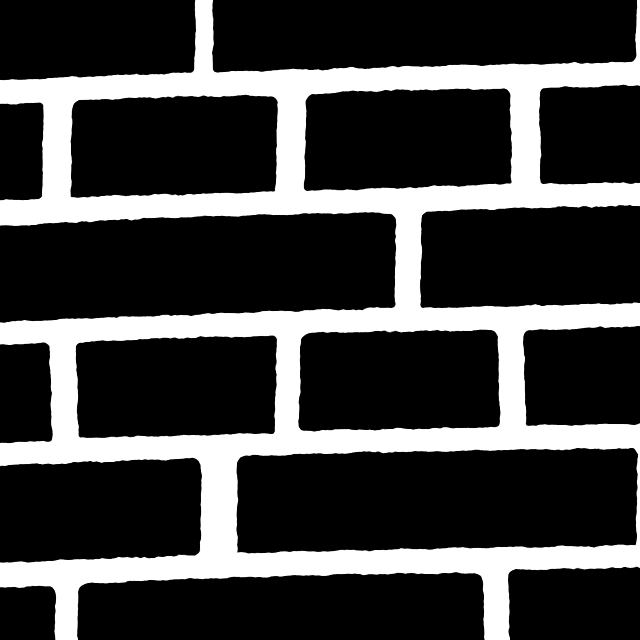
Write a Shadertoy shader that draws this pattern.

```glsl
// Hand-laid brickwork: black bricks in gently rising courses, white mortar.
// Each course has its own brick length and joint width; every brick is a
// rounded box whose edges are tilted by a hash and worn by layered noise.

#define COURSE_PITCH 0.1885  // height of one course with its mortar bed
#define FIRST_BED    0.1445  // depth of the top bed at the left edge
#define BED_HALF     0.0190  // half thickness of a mortar bed
#define RISE         0.0417  // climb of the beds to the right
#define BOW          0.0130  // flattening of that climb
#define EDGE_TILT    0.0080  // random tilt of brick edges
#define CHIP_DEPTH   0.0030  // depth of small chips
#define WAVE_DEPTH   0.0016  // depth of the slow edge wobble
#define BRICK_COLOR  vec3(0.0)
#define MORTAR_COLOR vec3(1.0)

// Per course from the top: first joint, brick length, joint half width
const vec3 COURSES[6] = vec3[6](
    vec3(0.319, 0.690, 0.0143), vec3(0.089, 0.366, 0.0212),
    vec3(0.638, 0.680, 0.0195), vec3(0.100, 0.350, 0.0190),
    vec3(0.342, 0.683, 0.0286), vec3(0.104, 0.672, 0.0180));

float hash(vec2 p) {
    return fract(sin(dot(p, vec2(127.1, 311.7))) * 4375.85);
}

// Distance to the nearest jittered cell point
float cellular(vec2 p) {
    vec2 cell = floor(p);
    float nearest = 2.0;
    for (int j = -1; j <= 1; j++)
    for (int i = -1; i <= 1; i++) {
        vec2 c = cell + vec2(i, j);
        vec2 site = c + vec2(hash(c), hash(c + 19.3));
        nearest = min(nearest, length(site - p));
    }
    return nearest;
}

// Sum of rotated sine waves, roughly -1 to 1
float layeredSines(vec2 p) {
    const mat2 turn = mat2(0.8, 0.6, -0.6, 0.8);
    float sum = 0.0, weight = 0.5;
    for (int i = 0; i < 4; i++) {
        sum += weight * sin(p.x + 1.7 * sin(p.y));
        p = turn * p * 1.9 + 2.3;
        weight *= 0.6;
    }
    return sum;
}

// Edge wear: slow wobble plus chips that come and go along the edge
float wear(vec2 p) {
    float patches = smoothstep(-0.2, 0.6, layeredSines(p * 17.0 + 4.0));
    float chips = cellular(p * 75.0) - 0.5;
    return WAVE_DEPTH * layeredSines(p * 75.0) + CHIP_DEPTH * patches * chips;
}

// Horizontal position of a joint side: slant and width vary per joint
float jointHalf(float width, vec2 id) {
    return width * (0.9 + 0.2 * hash(id + 7.0));
}
float jointSlant(vec2 id, float v) {
    return (hash(id + 3.0) - 0.5) * 1.5 * EDGE_TILT * v;
}

// Signed distance to the brick of the surrounding cell
float brickDistance(vec2 p) {
    float depth = 1.0 - p.y + RISE * p.x - BOW * p.x * p.x - FIRST_BED;
    float row = floor(depth / COURSE_PITCH);
    float below = depth - row * COURSE_PITCH;
    vec3 course = COURSES[clamp(int(row) + 1, 0, 5)];

    float along = (p.x - course.x) / course.y;
    vec2 id = vec2(floor(along), row);
    vec2 nextId = id + vec2(1.0, 0.0);
    float u = along - id.x - 0.5;
    float v = below / COURSE_PITCH - 0.5;

    // Inward distances to the four sides
    float left = (u + 0.5) * course.y - jointSlant(id, v) - jointHalf(course.z, id);
    float right = (0.5 - u) * course.y + jointSlant(nextId, v) - jointHalf(course.z, nextId);
    float top = below - BED_HALF + (hash(id) - 0.5) * EDGE_TILT * u
              + 0.0015 - 0.016 * hash(id + 11.0) * u * u;
    float bottom = COURSE_PITCH - below - BED_HALF + (hash(id + 5.0) - 0.5) * EDGE_TILT * u;

    // Upper corners are rounder than lower ones
    float radius = v < 0.0 ? mix(0.006, 0.016, hash(id + 13.0))
                           : mix(0.002, 0.009, hash(id + 17.0));
    vec2 corner = radius - vec2(min(left, right), min(top, bottom));
    return length(max(corner, 0.0)) + min(max(corner.x, corner.y), 0.0) - radius;
}

void mainImage(out vec4 fragColor, in vec2 fragCoord) {
    vec2 p = fragCoord / iResolution.y;
    float d = brickDistance(p) + wear(p);
    float blur = 0.6 / iResolution.y;
    float mortar = smoothstep(-blur, blur, d);
    fragColor = vec4(mix(BRICK_COLOR, MORTAR_COLOR, mortar), 1.0);
}
```
